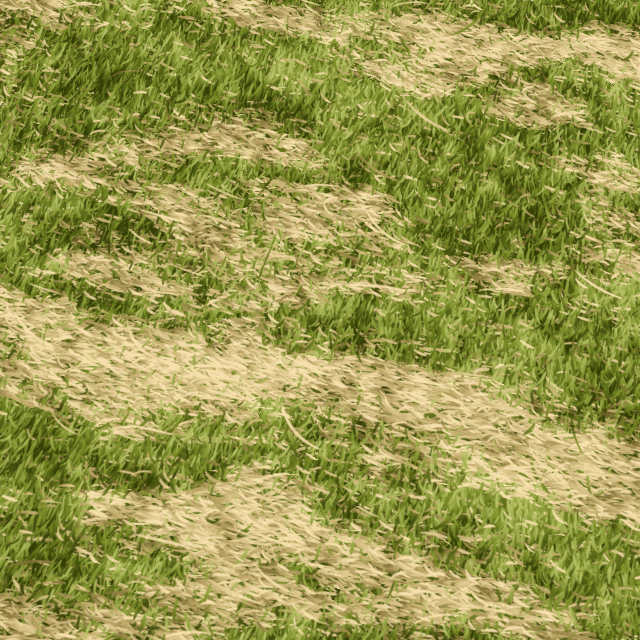
Write a WebGL 2 fragment shader that draws this texture.

```glsl
#version 300 es
precision highp float;
// Mown meadow: layered grass blades crossed by sloping swaths of dry hay.

uniform vec2 u_resolution;
out vec4 fragColor;

const int BLADE_LAYERS = 14;
const float STRAW_CELL = 0.065;

float hash(vec2 p) {
    return fract(sin(dot(p, vec2(127.1, 311.7))) * 43758.5);
}

float noise(vec2 p) {
    vec2 i = floor(p), f = fract(p);
    f = f * f * (3.0 - 2.0 * f);
    float low = mix(hash(i), hash(i + vec2(1, 0)), f.x);
    float high = mix(hash(i + vec2(0, 1)), hash(i + vec2(1, 1)), f.x);
    return mix(low, high, f.y);
}

float fbm(vec2 p) {
    float sum = 0.0, weight = 0.533;
    for (int i = 0; i < 4; i++) {
        sum += weight * noise(p);
        p = mat2(1.6, 1.2, -1.2, 1.6) * p + 7.3;
        weight *= 0.5;
    }
    return sum;
}

vec3 ramp(vec3 dark, vec3 mid, vec3 light, float t) {
    t = clamp(t, 0.0, 1.0) * 2.0;
    return mix(mix(dark, mid, min(t, 1.0)), light, max(t - 1.0, 0.0));
}

vec3 grassColor(float t) {
    return ramp(vec3(0.20, 0.24, 0.02), vec3(0.48, 0.55, 0.15), vec3(0.72, 0.76, 0.40), t);
}

vec3 hayColor(float t) {
    return ramp(vec3(0.43, 0.37, 0.15), vec3(0.76, 0.67, 0.42), vec3(0.97, 0.88, 0.68), t);
}

// Soft elongated heap lying along a slope
float swath(vec2 p, vec2 center, float slope, vec2 size) {
    vec2 d = p - center;
    d.y -= slope * d.x;
    d /= size;
    return exp(-dot(d, d));
}

// Share of dry stalks at a place, 0 to 1
float hayAmount(vec2 p) {
    vec2 w = p + 0.05 * (vec2(fbm(p * 9.0), fbm(p * 9.0 + 31.0)) - 0.5);
    float mainLine = 0.50 - 0.17 * w.x - 0.07 * w.x * w.x;
    float offset = (w.y - mainLine) / (0.028 + 0.045 * w.x);
    float heaps = exp(-offset * offset);
    heaps = max(heaps, swath(w, vec2(0.45, 0.155), -0.13, vec2(0.24, 0.045)));
    heaps = max(heaps, swath(w, vec2(0.85, 0.92), -0.12, vec2(0.36, 0.028)));
    heaps = max(heaps, swath(w, vec2(0.26, 0.77), 0.05, vec2(0.15, 0.022)));
    heaps = max(heaps, swath(w, vec2(0.03, 0.03), -0.40, vec2(0.15, 0.040)));
    float patches = fbm(vec2(w.x * 5.0, (w.y + 0.2 * w.x) * 15.0) + 4.0);
    float broken = heaps * (0.55 + 0.9 * patches);
    return clamp(0.10 + broken + 0.75 * smoothstep(0.48, 0.72, patches), 0.0, 0.95);
}

// Tapered, slightly bent stroke: x is coverage, y is position along it
vec2 stroke(vec2 d, float angle, vec2 halfSize, float bend, float soft) {
    vec2 axis = vec2(cos(angle), sin(angle));
    float along = dot(d, axis) / halfSize.x;
    float across = dot(d, vec2(-axis.y, axis.x)) + bend * halfSize.x * (along * along - 0.4);
    float edge = abs(across) - halfSize.y * (1.0 - 0.6 * along * along);
    float cover = 1.0 - smoothstep(-soft, soft, edge);
    return vec2(cover * (1.0 - smoothstep(0.75, 1.0, abs(along))), along);
}

// One scattered layer of blades painted over the base colour
vec3 paintLayer(vec3 base, vec2 q, float cell, float seed, float density,
                float hay, float tone, float soft) {
    vec2 grid = q / cell + seed * vec2(3.17, 5.71);
    for (int y = -1; y <= 1; y++) {
        for (int x = -1; x <= 1; x++) {
            vec2 id = floor(grid) + vec2(x, y);
            vec2 key = id + seed * 17.0;
            if (hash(key + 2.3) > density) continue;
            vec2 center = id + vec2(hash(key), hash(key + 5.1));
            float dry = step(hash(key + 9.7), hay);
            float spread = hash(key + 13.9) + hash(key + 19.3) - 1.0;
            float angle = mix(1.25 + 0.95 * spread, -0.25 + 0.85 * spread, dry);
            float size = hash(key + 23.1);
            vec2 halfSize = vec2(cell * mix(0.55, 0.95, size), mix(0.0013, 0.0030, size));
            vec2 s = stroke((grid - center) * cell, angle, halfSize, 0.4 * spread, soft);
            float t = tone + 0.85 * (hash(key + 29.7) - 0.5) + 0.12 * s.y;
            base = mix(base, mix(grassColor(t), hayColor(t + 0.08), dry), 0.92 * s.x);
        }
    }
    return base;
}

void main() {
    vec2 p = gl_FragCoord.xy / u_resolution.y;
    float soft = 0.0011 + 0.5 / u_resolution.y;

    // Blades shrink with distance up the slope
    vec2 q = vec2((p.x - 0.5) * (1.0 + 0.4 * p.y), p.y + 0.2 * p.y * p.y);

    // Broad light, tufts and shadow cast beside the heaps
    float hay = hayAmount(p);
    float shadow = max(hayAmount(p - vec2(0.0, 0.045)) - hay, 0.0);
    float hollow = swath(p, vec2(0.08, 0.87), -0.1, vec2(0.20, 0.08));
    float tone = 0.56 + 0.55 * (fbm(p * vec2(5.0, 9.0)) - 0.5) + 0.75 * (fbm(q * 26.0) - 0.5);
    tone += 0.10 * hay - 0.16 * shadow - 0.16 * hollow;
    hay *= 1.0 - 0.6 * hollow;

    vec3 color = grassColor(tone - 0.4);
    for (int i = 0; i < BLADE_LAYERS; i++) {
        float seed = float(i) + 1.0;
        float depth = seed / float(BLADE_LAYERS);
        float cell = mix(0.018, 0.030, hash(vec2(seed, 4.0)));
        color = paintLayer(color, q, cell, seed, 0.85, hay, tone + 0.3 * (depth - 0.8), soft);
    }

    // Long loose straws on top
    color = paintLayer(color, q, STRAW_CELL, 40.0, 0.05 + 0.5 * hay, 0.95, tone + 0.1, soft);
    fragColor = vec4(color, 1.0);
}
```
